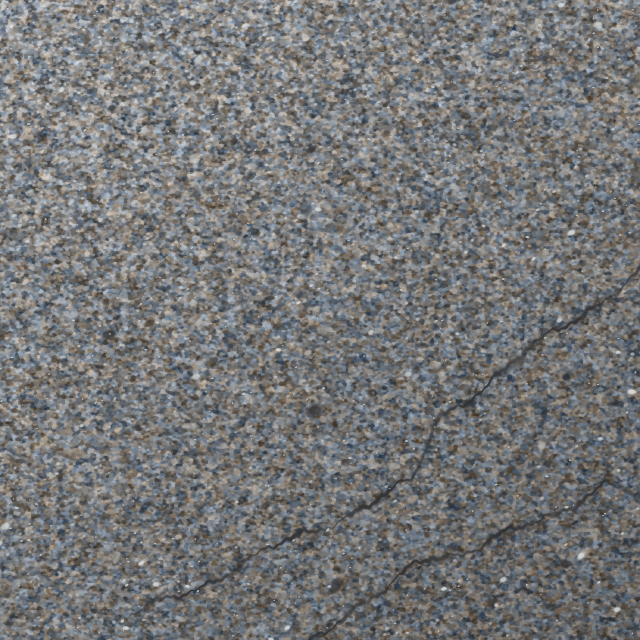
Write a Shadertoy shader that draws this texture.

```glsl
// Draws fine grey asphalt with mineral flecks, small pits and thin dark cracks.
#define BASE_GREY vec3(0.462, 0.466, 0.470)
#define LIGHT_SLOPE vec2(-0.08, 0.11)
#define COARSE_GRAINS vec2(112.0, 138.0)
#define FINE_GRAINS vec2(205.0, 250.0)
#define GRAIN_CONTRAST 0.27
#define GRAIN_TINT 0.11
#define FLECK_COLOR vec3(0.84, 0.85, 0.85)
#define FLECK_SHARE 0.065
#define PIT_SHARE 0.05
#define CRACK_COLOR vec3(0.19, 0.19, 0.20)
#define CRACK_WIDTH 0.0024

vec3 hash3(vec2 p) {
    vec3 q = fract(p.xyx * vec3(0.1031, 0.1030, 0.0973));
    q += dot(q, q.yxz + 33.33);
    return fract((q.xxy + q.yzz) * q.zyx);
}

// Soft cellular noise: x is brightness, y is warm-cool tint, both 0 to 1.
vec2 grains(vec2 p) {
    vec2 cell = floor(p), total = vec2(0.0);
    float weightSum = 0.0;
    for (int j = -1; j <= 1; j++)
    for (int i = -1; i <= 1; i++) {
        vec2 id = cell + vec2(i, j);
        vec2 d = id + hash3(id).xy - p;
        float weight = exp(-7.0 * dot(d, d));
        total += weight * hash3(id + 71.0).xy;
        weightSum += weight;
    }
    return total / weightSum;
}

// Sparse tilted ellipses: x is coverage, y is a random value per spot.
vec2 spots(vec2 p, float share, float seed) {
    vec2 cell = floor(p), best = vec2(0.0);
    for (int j = -1; j <= 1; j++)
    for (int i = -1; i <= 1; i++) {
        vec2 id = cell + vec2(i, j);
        vec3 place = hash3(id + seed), shape = hash3(id + seed + 37.0);
        if (place.z > share) continue;
        float angle = 1.2 * (shape.x - 0.3);
        vec2 axis = vec2(cos(angle), sin(angle));
        vec2 d = id + place.xy - p;
        d = vec2(dot(d, axis), dot(d, vec2(-axis.y, axis.x)) * mix(1.0, 1.7, shape.y));
        float radius = mix(0.17, 0.40, shape.z * shape.z);
        float cover = 1.0 - smoothstep(0.45 * radius, 1.25 * radius, length(d));
        if (cover > best.x) best = vec2(cover, shape.y);
    }
    return best;
}

// Layered sines give the cracks their ragged course.
float wander(float t) {
    return 0.007 * sin(31.0 * t + 0.8) + 0.0035 * sin(83.0 * t)
         + 0.0018 * sin(211.0 * t + 2.0) + 0.0011 * sin(467.0 * t);
}

float mainCrack(float x) {
    return 0.023 + 0.48 * (x - 0.18) + 0.08 * smoothstep(0.64, 0.69, x)
         + 0.25 * max(x - 0.68, 0.0) + wander(x);
}

float lowerCrack(float x) {
    return 0.004 + 0.51 * (x - 0.48) - max(x - 0.95, 0.0)
         + 0.035 * exp(-pow((x - 0.66) / 0.05, 2.0)) + wander(x + 3.7);
}

// Dark core plus a faint worn rim, from the offset to the curve and its slope.
float crackInk(float offset, float slope, float along) {
    float d = abs(offset) / sqrt(1.0 + slope * slope);
    float width = CRACK_WIDTH * (1.0 + 0.35 * sin(57.0 * along) + 0.25 * sin(139.0 * along));
    float core = 1.0 - smoothstep(0.3 * width, 1.7 * width, d);
    float rim = exp(-pow(d / (3.2 * CRACK_WIDTH), 2.0));
    return core * (0.62 + 0.16 * sin(43.0 * along + 1.0)) + 0.16 * rim;
}

float cracks(vec2 p) {
    float e = 0.002;
    float y1 = mainCrack(p.x), y2 = lowerCrack(p.x);
    float ink = crackInk(p.y - y1, (mainCrack(p.x + e) - y1) / e, p.x)
              * smoothstep(0.15, 0.24, p.x);
    ink = max(ink, crackInk(p.y - y2, (lowerCrack(p.x + e) - y2) / e, p.x + 2.0)
              * smoothstep(0.44, 0.50, p.x) * (1.0 - 0.5 * smoothstep(0.93, 1.0, p.x)));
    // Short branch below the lower crack
    float branchX = 0.775 + 0.14 * (p.y - 0.04) + wander(p.y + 1.3);
    float branchSpan = smoothstep(0.03, 0.06, p.y) * (1.0 - smoothstep(0.13, 0.16, p.y));
    return max(ink, 0.6 * branchSpan * crackInk(p.x - branchX, 0.14, p.y));
}

void mainImage(out vec4 fragColor, in vec2 fragCoord) {
    vec2 uv = fragCoord / iResolution.xy;

    // Light falling off towards the lower right
    float light = dot(uv - 0.5, LIGHT_SLOPE);
    vec3 color = BASE_GREY + light;

    // Mineral grains in two sizes
    vec2 coarse = grains(uv * COARSE_GRAINS) - 0.5;
    vec2 fine = grains(uv * FINE_GRAINS + 19.0) - 0.5;
    float gain = 1.0 + 2.5 * light;
    color += GRAIN_CONTRAST * gain * (coarse.x + fine.x);
    color += GRAIN_TINT * (coarse.y + 0.6 * fine.y) * vec3(0.9, 0.05, -0.9);

    // Cracks and pits
    color = mix(color, CRACK_COLOR, clamp(cracks(uv), 0.0, 1.0));
    vec2 pit = spots(uv * 26.0, 0.22 * PIT_SHARE, 5.0);
    color = mix(color, CRACK_COLOR, 0.75 * pit.x);

    // Pale flecks, small and large
    vec2 small = spots(uv * 105.0, FLECK_SHARE * (1.0 + 4.0 * light), 11.0);
    vec2 large = spots(uv * 46.0, 0.6 * FLECK_SHARE, 23.0);
    color = mix(color, FLECK_COLOR, small.x * mix(0.35, 0.8, small.y));
    vec3 stone = mix(vec3(0.70, 0.62, 0.54), FLECK_COLOR, smoothstep(0.15, 0.4, large.y));
    color = mix(color, stone, large.x * mix(0.55, 0.95, large.y));

    fragColor = vec4(clamp(color, 0.0, 1.0), 1.0);
}
```
